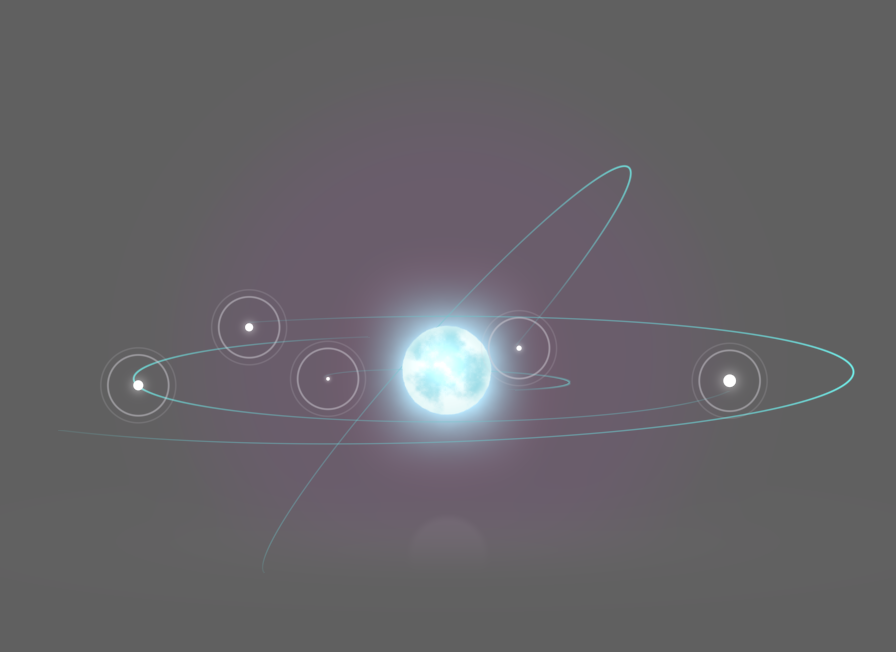
A Shadertoy shader for this background:

```glsl
// A glowing pale-cyan star with thin tilted orbits and ringed planets on a mauve-grey backdrop.
#define STAR_POS vec2(-0.002, -0.068)
#define STAR_RADIUS 0.068
#define GREY vec3(0.378, 0.378, 0.378)
#define MAUVE vec3(0.414, 0.365, 0.420)
#define HALO_COLOR vec3(0.72, 0.90, 0.99)
#define ORBIT_COLOR vec3(0.42, 0.78, 0.80)
#define ORBIT_BRIGHT vec3(0.45, 0.98, 0.96)
#define RING_RADIUS 0.0466
#define OUTER_RING_RADIUS 0.0575
#define LINE_WIDTH 0.0016

const float PI = 3.14159;
const float TAU = 6.28318;

float hash(vec2 p) {
    return fract(sin(dot(p, vec2(127.1, 311.7))) * 43758.5453);
}

float noise(vec2 p) {
    vec2 i = floor(p), f = fract(p);
    f = f * f * (3.0 - 2.0 * f);
    return mix(mix(hash(i), hash(i + vec2(1, 0)), f.x),
               mix(hash(i + vec2(0, 1)), hash(i + vec2(1, 1)), f.x), f.y);
}

float fbm(vec2 p) {
    float sum = 0.0, amp = 0.5;
    for (int i = 0; i < 5; i++) {
        sum += amp * noise(p);
        p = p * 2.03 + 7.1;
        amp *= 0.5;
    }
    return sum;
}

// Coverage of a thin line at distance d, softened by one pixel
float stroke(float d, float width) {
    float px = 1.0 / iResolution.y;
    return (1.0 - smoothstep(0.0, 0.5 * width + px, abs(d))) * min(1.0, width / px + 0.3);
}

float disc(float d) {
    float px = 1.0 / iResolution.y;
    return 1.0 - smoothstep(-px, px, d);
}

// Elliptic arc, brightest and widest near the angle "peak"
vec3 drawOrbit(vec3 col, vec2 p, vec2 radii, float tilt, float start, float span, float peak, float strength) {
    float c = cos(tilt), s = sin(tilt);
    vec2 q = vec2(c * p.x + s * p.y, c * p.y - s * p.x);
    float k = length(q / radii);
    float d = k * (k - 1.0) / max(length(q / (radii * radii)), 1e-4);
    float angle = atan(q.y / radii.y, q.x / radii.x);
    float t = mod(angle - start, TAU) / span;
    float ends = smoothstep(0.0, 0.12, t) * (1.0 - smoothstep(0.88, 1.0, t));
    float shine = pow(0.5 + 0.5 * cos(angle - peak), 6.0);
    float alpha = stroke(d, LINE_WIDTH * (0.7 + 0.9 * shine)) * step(t, 1.0);
    alpha *= (0.15 + 0.3 * ends + 0.55 * shine) * strength;
    return mix(col, mix(ORBIT_COLOR, ORBIT_BRIGHT, shine), clamp(alpha, 0.0, 1.0));
}

vec3 drawBackdrop(vec2 p) {
    float r = length(p - vec2(0.0, -0.045));
    float tint = 0.82 * (1.0 - smoothstep(0.26, 0.48, r));
    tint += 0.10 * (1.0 - smoothstep(0.41, 0.44, r)) + 0.08 * (1.0 - smoothstep(0.49, 0.53, r));
    tint *= smoothstep(-0.40, -0.24, p.y);
    vec3 col = mix(GREY, MAUVE, tint);
    // Soft floor sheen and the faint mirrored star
    vec2 sheen = (p - vec2(0.0, -0.33)) / vec2(0.40, 0.055);
    col += vec3(0.022, 0.014, 0.022) * exp(-dot(sheen, sheen));
    float mirror = 1.0 - smoothstep(-0.012, 0.004, length(p - vec2(0.0, -0.352)) - 0.063);
    return col + 0.028 * mirror * smoothstep(-0.39, -0.29, p.y);
}

vec3 drawStar(vec3 col, vec2 p) {
    vec2 q = p / STAR_RADIUS;
    float r = length(q);
    float cloud = fbm(q * 2.1 + 3.7);
    vec3 surface = mix(vec3(0.62, 0.86, 0.90), vec3(0.93, 0.98, 0.98), smoothstep(0.25, 0.68, cloud));
    surface += 0.30 * exp(-5.0 * dot(q - vec2(-0.05, 0.15), q - vec2(-0.05, 0.15)));
    surface = mix(surface, vec3(0.89, 0.97, 0.97), 0.65 * smoothstep(0.75, 1.0, r));
    float rough = 0.03 * (fbm(q * 9.0) - 0.5);
    return mix(col, min(surface, 1.0), disc((r + rough - 1.0) * STAR_RADIUS));
}

void mainImage(out vec4 fragColor, in vec2 fragCoord) {
    vec2 p = (fragCoord - 0.5 * iResolution.xy) / iResolution.y;
    vec2 q = p - STAR_POS;
    vec3 col = drawBackdrop(p);

    // Slightly square halo with a warm fringe
    vec2 box = pow(abs(q) / vec2(0.125, 0.150), vec2(4.0));
    float halo = exp(-max(length(q) - STAR_RADIUS, 0.0) / 0.046 - box.x - box.y);
    float fringe = exp(-pow((length(q) - 0.15) / 0.04, 2.0));
    col += vec3(0.018, -0.004, 0.004) * fringe;
    col = mix(col, HALO_COLOR, halo * (0.85 + 0.25 * fbm(q * 18.0)));

    // Orbits: offset, radii, tilt, start, span, peak, strength
    col = drawOrbit(col, p - vec2(-0.088, -0.083), vec2(0.710, 0.097), 0.018, -2.37, 4.25, 0.0, 0.95);
    col = drawOrbit(col, p - vec2(-0.016, -0.081), vec2(0.466, 0.066), 0.0, 1.80, 4.20, PI, 0.75);
    col = drawOrbit(col, q, vec2(0.418, 0.055), 0.839, -1.33, 4.47, 0.0, 0.75);
    col = drawOrbit(col, p - vec2(-0.002, -0.083), vec2(0.188, 0.016), -0.02, -1.0, 4.14, 0.0, 0.45);
    col = drawStar(col, q);

    // Planets: position and dot radius
    vec3 planets[5] = vec3[5](vec3(-0.305, -0.002, 0.0065), vec3(-0.475, -0.091, 0.0080),
        vec3(-0.184, -0.081, 0.0030), vec3(0.109, -0.034, 0.0042), vec3(0.432, -0.084, 0.0100));
    for (int i = 0; i < 5; i++) {
        float r = length(p - planets[i].xy);
        float size = planets[i].z;
        float rings = 0.48 * stroke(r - RING_RADIUS, 0.0024) + 0.15 * stroke(r - OUTER_RING_RADIUS, LINE_WIDTH);
        col = mix(col, vec3(0.84, 0.83, 0.86), rings);
        col = mix(col, vec3(1.0), max(disc(r - size), 0.35 * exp(-r * r / (2.5 * size * size))));
    }
    fragColor = vec4(col, 1.0);
}
```
